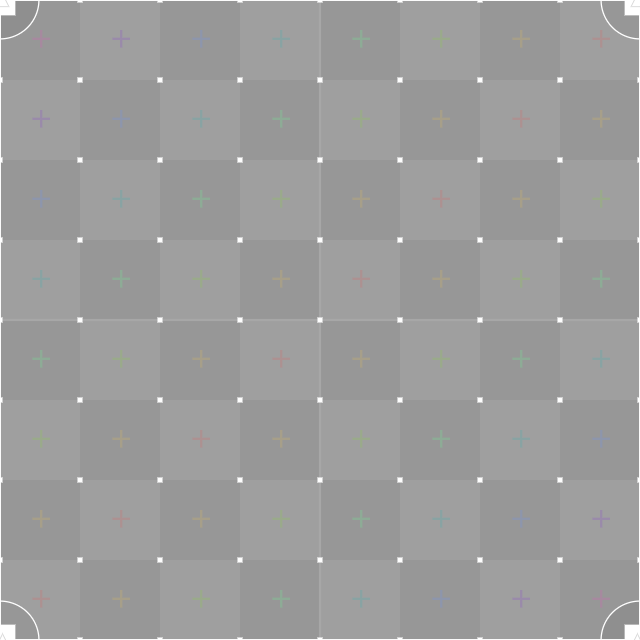
Write a Shadertoy shader that draws this pattern.

```glsl
#define CELLS 8.0
#define DARK_GREY 0.592
#define LIGHT_GREY 0.624
#define CROSS_SIZE vec2(0.110, 0.0145)
#define CROSS_OFFSET vec2(0.015)
#define CROSS_TINT 0.072
#define NODE_HALF 0.0315
#define AXIS_HALF 0.0017
#define BORDER 0.0015
#define CORNER_SQUARE 0.0240
#define ARC_RADIUS 0.0608
#define ARC_HALF 0.0010

float boxDistance(vec2 p, vec2 halfSize) {
    vec2 q = abs(p) - halfSize;
    return length(max(q, 0.0)) + min(max(q.x, q.y), 0.0);
}

// Antialiased coverage of a signed distance
float coverage(float dist, float pixel) {
    return clamp(0.5 - dist / pixel, 0.0, 1.0);
}

// 1 on light cells, 0 on dark cells, with smooth seams
float checker(vec2 grid, float pixel) {
    vec2 seam = abs(fract((grid + 0.5) * 0.5) * 2.0 - 1.0) - 0.5;
    vec2 side = clamp(seam / pixel, -0.5, 0.5);
    return 0.5 + 2.0 * side.x * side.y;
}

// Muted hue wheel of even lightness
vec3 mutedHue(float turn) {
    return 0.605 + CROSS_TINT * cos(6.28318 * (turn - vec3(0.0, 1.0, 2.0) / 3.0));
}

// Upright triangle centred near a corner
float triangleDistance(vec2 p) {
    float slope = (2.0 * abs(p.x) + p.y - 0.0095) / sqrt(5.0);
    return max(-p.y - 0.0105, slope);
}

void mainImage(out vec4 fragColor, in vec2 fragCoord) {
    vec2 uv = fragCoord / iResolution.xy;
    float pixel = 1.0 / min(iResolution.x, iResolution.y);
    vec2 grid = uv * CELLS;
    float gridPixel = pixel * CELLS;

    // Checkerboard and centre axes
    vec3 color = vec3(mix(DARK_GREY, LIGHT_GREY, checker(grid, gridPixel)));
    vec2 fromCentre = abs(uv - 0.5);
    float axis = min(fromCentre.x, fromCentre.y) - AXIS_HALF;
    color = mix(color, vec3(0.655), coverage(axis, pixel));

    // Crosses, coloured by distance from the rising diagonal
    vec2 cell = floor(grid);
    vec2 local = fract(grid) - 0.5 - CROSS_OFFSET;
    float crossDist = min(boxDistance(local, CROSS_SIZE), boxDistance(local, CROSS_SIZE.yx));
    vec3 crossColor = mutedHue(abs(cell.x - cell.y) / CELLS);
    color = mix(color, crossColor, coverage(crossDist, gridPixel));

    // Shaded quarter discs with white arcs
    vec2 corner = min(uv, 1.0 - uv);
    float disc = length(corner) - ARC_RADIUS;
    color *= mix(1.0, 0.95, coverage(disc, pixel));
    float white = coverage(abs(disc) - ARC_HALF, pixel);

    // Grid nodes, outer border and corner squares
    float node = boxDistance(fract(grid + 0.5) - 0.5, vec2(NODE_HALF));
    white = max(white, coverage(node, gridPixel));
    white = max(white, coverage(min(corner.x, corner.y) - BORDER, pixel));
    white = max(white, coverage(max(corner.x, corner.y) - CORNER_SQUARE, pixel));
    color = mix(color, vec3(1.0), white);

    // Faint triangle outlines in the corners
    vec2 mark = vec2(corner.x - 0.004, uv.y - step(0.5, uv.y));
    float outline = abs(triangleDistance(mark)) - 0.0006;
    color = mix(color, vec3(0.82), coverage(outline, pixel));

    fragColor = vec4(color, 1.0);
}
```
